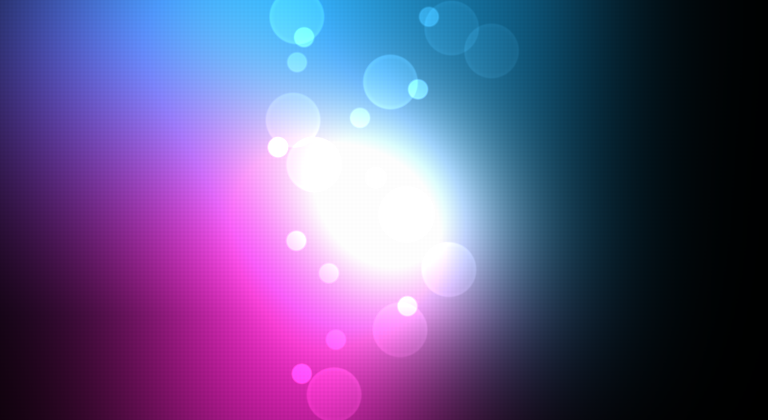
Reproduce this background procedurally as a Shadertoy shader.

```glsl
// Soft blue and magenta light around a white core, with drifting bokeh discs and a fine mesh.

// Gaussian falloff, 1 at the centre.
float glow(vec2 offset, vec2 size) {
    vec2 q = offset / size;
    return exp(-dot(q, q));
}

// Overlapping wide glows; uv runs from 0 to 1 on both axes.
vec3 backdrop(vec2 uv) {
    vec3 col = vec3(0.14, 0.70, 0.98) * glow(uv - vec2(0.33, 1.0), vec2(0.28, 0.42));

    // The magenta glow leans left as it rises and is steeper on its right side.
    vec2 m = uv - vec2(0.39 - 0.24 * max(uv.y - 0.25, 0.0), 0.32);
    vec2 magentaSize = vec2(m.x < 0.0 ? 0.25 : 0.20, m.y < 0.0 ? 0.70 : 0.50);
    col += vec3(0.92, 0.12, 0.74) * glow(m, magentaSize);

    // Teal on the right, fading towards the bottom, and violet in the upper left.
    float teal = exp(-pow((uv.x - 0.67) / 0.16, 2.0)) * smoothstep(-0.2, 0.5, uv.y);
    col += vec3(0.02, 0.20, 0.29) * teal;
    col += vec3(0.08, 0.03, 0.20) * glow(uv - vec2(0.06, 0.9), vec2(0.14, 0.45));

    // Pale haze and the tilted white core.
    col += vec3(0.60, 0.65, 0.60) * glow(uv - vec2(0.51, 0.47), vec2(0.14, 0.28));
    vec2 c = uv - vec2(0.47, 0.53);
    c.x += 0.25 * c.y;
    col += 0.4 * glow(c, vec2(0.15, 0.25));
    return min(col, 1.0);
}

// Coverage of a soft disc with a slightly brighter rim.
float bokeh(vec2 offset, float radius, float blur) {
    float d = length(offset) - radius;
    float rim = smoothstep(-0.2 * radius, 0.0, d);
    return smoothstep(blur, -blur, d) * (0.85 + 0.3 * rim);
}

void mainImage(out vec4 fragColor, in vec2 fragCoord) {
    vec2 uv = fragCoord / iResolution.xy;
    // Horizontally centred, y from 0 to 1.
    vec2 p = vec2(fragCoord.x - 0.5 * iResolution.x, fragCoord.y) / iResolution.y;
    float blur = max(0.003, 1.0 / iResolution.y);
    vec3 col = backdrop(uv);

    // Large faint discs swaying down the middle.
    float light = 0.0;
    for (int i = 0; i < 10; i++) {
        float n = float(i);
        float sway = 0.34 * exp(-0.1 * n) * sin(1.21 * (n - 0.5));
        vec2 centre = vec2(sway - 0.014, 0.96 - 0.9 * pow(n / 9.0, 1.6));
        float strength = 0.15 + 0.06 * cos(2.1 * n);
        light += strength * bokeh(p - centre, 0.065, blur);
    }

    // Small bright discs on a quicker sway.
    for (int i = 0; i < 13; i++) {
        float n = float(i);
        float sway = (0.20 - 0.006 * n) * cos(1.85 * n + 0.3);
        vec2 centre = vec2(sway - 0.084, 0.96 - 0.85 * pow(n / 12.0, 1.15));
        float strength = 0.4 + 0.15 * sin(2.7 * n);
        light += strength * bokeh(p - centre, 0.023, 1.3 * blur);
    }
    col += light * (0.55 * col + 0.2);

    // Fine square mesh.
    vec2 mesh = cos(6.2832 * 105.0 * p);
    col *= 1.0 - 0.02 * (2.0 + mesh.x + mesh.y) * (1.0 - 0.8 * min(col.g, 1.0));

    fragColor = vec4(clamp(col, 0.0, 1.0), 1.0);
}
```
